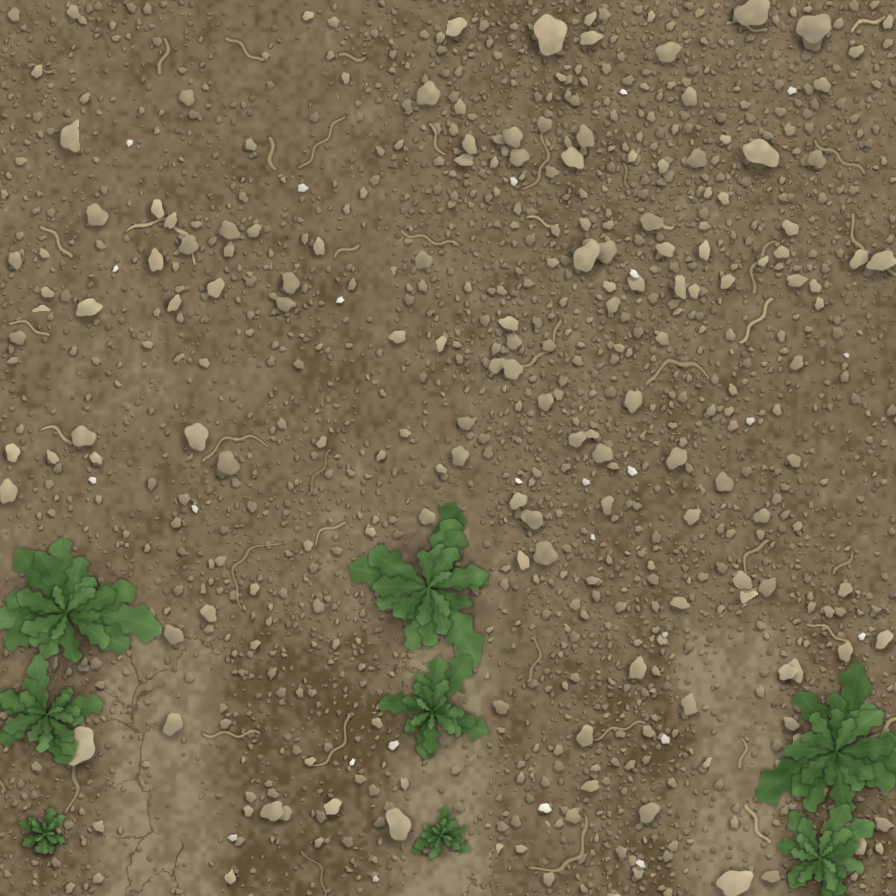
Reproduce this texture procedurally as a WebGL 2 fragment shader.

```glsl
#version 300 es
precision highp float;
// Dry, stony field soil with crusted ridges, straw fibres and leafy seedlings.

uniform vec2 u_resolution;
out vec4 fragColor;

const float TAU = 6.28318;
const float SOFT = 0.0016;            // half width of smoothed edges
const float RIDGE_SPACING = 0.32;
const float RIDGE_CENTRE = 0.17;
const int PLANTS = 9;
const int LEAVES = 22;
const vec2 LIGHT = vec2(0.45, 0.89);
const vec3 SOIL_DARK = vec3(0.37, 0.31, 0.215);
const vec3 SOIL_MID = vec3(0.49, 0.43, 0.33);
const vec3 SOIL_PALE = vec3(0.59, 0.54, 0.425);
const vec3 STONE = vec3(0.71, 0.655, 0.53);
const vec3 CHALK = vec3(0.90, 0.88, 0.82);
const vec3 STRAW = vec3(0.70, 0.63, 0.48);
const vec3 LEAF_DARK = vec3(0.20, 0.31, 0.14);
const vec3 LEAF_LIGHT = vec3(0.39, 0.52, 0.31);

vec3 hash3(vec2 p, float seed) {
  vec3 h = fract((p.xyx + seed * 17.3) * vec3(0.1031, 0.1030, 0.0973));
  h += dot(h, h.yxz + 33.33);
  return fract((h.xxy + h.yzz) * h.zyx);
}

mat2 rotation(float a) { return mat2(cos(a), sin(a), -sin(a), cos(a)); }

float noise(vec2 p) {
  vec2 i = floor(p), f = fract(p);
  f = f * f * (3.0 - 2.0 * f);
  float low = mix(hash3(i, 0.0).x, hash3(i + vec2(1, 0), 0.0).x, f.x);
  float high = mix(hash3(i + vec2(0, 1), 0.0).x, hash3(i + 1.0, 0.0).x, f.x);
  return mix(low, high, f.y);
}

float fbm(vec2 p) {
  float sum = 0.0, amp = 0.5;
  for (int i = 0; i < 5; i++) {
    sum += amp * noise(p);
    p = rotation(0.6) * p * 2.1 + 7.3;
    amp *= 0.6;
  }
  return sum / 1.153;
}

// Irregular lit lumps, one per cell at most, with a soft shadow below.
void scatterStones(inout vec3 col, vec2 p, float cells, float density, float size, vec3 tint, float seed) {
  vec2 home = floor(p * cells);
  float soft = SOFT * cells;
  for (int k = 0; k < 9; k++) {
    vec2 id = home + vec2(k % 3, k / 3) - 1.0;
    vec3 h = hash3(id, seed), g = hash3(id, seed + 5.0);
    if (h.x > density) continue;
    vec2 q = p * cells - id - 0.5 - (g.xy - 0.5) * 0.7;
    float radius = size * mix(0.45, 1.0, h.y * h.y);
    vec2 s = rotation(g.z * TAU) * q * vec2(1.0, 1.0 + 0.35 * h.z);
    s.y *= 1.0 + 0.35 * g.x;
    float a = atan(s.y, s.x);
    float edge = radius * (1.0 + 0.09 * sin(3.0 * a + g.y * TAU) + 0.07 * sin(5.0 * a + h.z * TAU));
    float shade = smoothstep(0.45 * radius, -0.3 * radius, length(q + LIGHT * radius * 0.3) - radius);
    col *= 1.0 - 0.3 * shade;
    float lit = dot(q, LIGHT) / radius;
    vec3 face = tint * (0.87 + 0.18 * h.z + 0.12 * lit + 0.14 * (noise(p * 110.0) - 0.5));
    col = mix(col, face, smoothstep(soft, -soft, length(s) - edge));
  }
}

// Thin bent straws and roots.
void scatterFibres(inout vec3 col, vec2 p, float cells, float density, float seed) {
  vec2 home = floor(p * cells);
  float soft = SOFT * cells;
  for (int k = 0; k < 9; k++) {
    vec2 id = home + vec2(k % 3, k / 3) - 1.0;
    vec3 h = hash3(id, seed), g = hash3(id, seed + 3.0);
    if (h.x > density) continue;
    vec2 q = rotation(h.y * TAU) * (p * cells - id - 0.5 - (g.xy - 0.5) * 0.6);
    float halfLength = mix(0.12, 0.38, h.z);
    q.y += (g.z - 0.5) * 4.0 * q.x * q.x + 0.025 * sin(q.x * 22.0);
    float d = length(vec2(max(abs(q.x) - halfLength, 0.0), q.y)) - mix(0.008, 0.02, g.x);
    col *= 1.0 - 0.2 * smoothstep(0.04, 0.0, d);
    col = mix(col, STRAW * (0.85 + 0.3 * g.y), 0.85 * smoothstep(soft, -soft, d));
  }
}

// Distance to the nearest border between crust plates.
float crackDistance(vec2 p) {
  float first = 9.0, second = 9.0;
  for (int k = 0; k < 9; k++) {
    vec2 id = floor(p) + vec2(k % 3, k / 3) - 1.0;
    float d = length(p - id - hash3(id, 41.0).xy);
    second = min(second, max(first, d));
    first = min(first, d);
  }
  return second - first;
}

// Rosette of lobed leaves; the short inner leaves lie on top.
void drawPlant(inout vec3 col, vec2 q, float radius, float seed) {
  if (length(q) > radius * 1.3) return;
  col *= 1.0 - 0.3 * smoothstep(radius, radius * 0.3, length(q + LIGHT * 0.008));
  for (int i = 0; i < LEAVES; i++) {
    vec3 h = hash3(vec2(i, seed), 61.0);
    float reach = radius * mix(1.15, 0.4, float(i) / float(LEAVES)) * (0.7 + 0.4 * h.x);
    vec2 l = rotation(-float(i) * 2.4 - h.y * 1.2) * q;
    float t = clamp(l.x / reach, 0.0, 1.0);
    l.y += (h.z - 0.5) * reach * 0.5 * t * t;
    float width = reach * 0.52 * sqrt(t * (1.0 - t)) * (0.2 + 0.9 * t) * (0.85 + 0.2 * cos(t * 24.0 + h.x * TAU));
    float d = max(abs(l.y) - width, max(-l.x, l.x - reach));
    float vein = smoothstep(0.0025, 0.0, abs(l.y)) * 0.12;
    float tone = 0.1 + 0.5 * h.z + 0.45 * t * t + 0.5 * (noise(q * 90.0 + seed) - 0.5) + vein;
    col *= 1.0 - 0.2 * smoothstep(0.006, 0.0, d) * step(0.0, l.x);
    col = mix(col, mix(LEAF_DARK, LEAF_LIGHT, tone), smoothstep(SOFT, -SOFT, d));
  }
}

void main() {
  vec2 p = gl_FragCoord.xy / u_resolution;
  float patches = fbm(p * 5.0 + 3.0);

  // Soil, with pale ridges and dark furrows in the lower part
  float lower = smoothstep(0.36, 0.24, p.y + 0.15 * (patches - 0.5));
  float wave = cos((p.x - RIDGE_CENTRE + 0.08 * (patches - 0.5)) * TAU / RIDGE_SPACING);
  float crust = lower * smoothstep(-0.1, 0.8, wave);
  float grain = 0.6 * fbm(p * 38.0) + 0.4 * noise(p * 150.0);
  float tone = 0.43 + 0.5 * (patches - 0.5) + 0.95 * (grain - 0.5) + 0.36 * crust - 0.14 * lower * (1.0 - crust);
  vec3 col = mix(SOIL_DARK, SOIL_MID, smoothstep(0.0, 0.5, tone));
  col = mix(col, SOIL_PALE, smoothstep(0.45, 0.95, tone));
  float crack = crackDistance(p * 17.0 + 1.4 * vec2(patches, fbm(p * 22.0)));
  col *= 1.0 - 0.28 * crust * smoothstep(0.06, 0.0, crack) * smoothstep(0.4, 0.6, noise(p * 9.0));

  // Crumbs and stones, sparse on the crust and along a smooth slanting track
  float track = smoothstep(0.09, 0.02, abs(p.x - 0.31 - 0.37 * (0.93 - p.y))) * (1.0 - lower);
  float cover = (1.0 - 0.7 * crust) * (1.0 - 0.6 * track) * mix(0.65, 1.15, smoothstep(0.25, 0.6, p.x));
  cover *= mix(0.6, 1.35, smoothstep(0.3, 0.7, noise(p * 7.0 + 20.0)));
  scatterStones(col, p, 105.0, 0.55 * cover, 0.40, mix(SOIL_MID, SOIL_PALE, 0.6), 1.0);
  scatterStones(col, p, 58.0, 0.42 * cover, 0.40, mix(SOIL_PALE, STONE, 0.15), 2.0);
  scatterFibres(col, p, 9.0, 0.45, 3.0);
  scatterStones(col, p, 30.0, 0.24 * cover, 0.42, mix(SOIL_PALE, STONE, 0.75), 4.0);
  scatterStones(col, p, 15.0, 0.17 * cover, 0.35, STONE, 6.0);
  scatterStones(col, p, 22.0, 0.07, 0.16, CHALK, 7.0);

  // Seedlings in three columns, smaller towards the bottom
  for (int i = 0; i < PLANTS; i++) {
    float column = float(i % 3), row = float(i / 3);
    vec2 jitter = hash3(vec2(column, row), 71.0).xy - 0.5;
    vec2 centre = vec2(0.06 + 0.43 * column, 0.33 - 0.13 * row - 0.08 * column * (column - 1.0));
    drawPlant(col, p - centre - 0.03 * jitter, mix(0.088, 0.03, row * 0.5), float(i));
  }
  fragColor = vec4(col, 1.0);
}
```
